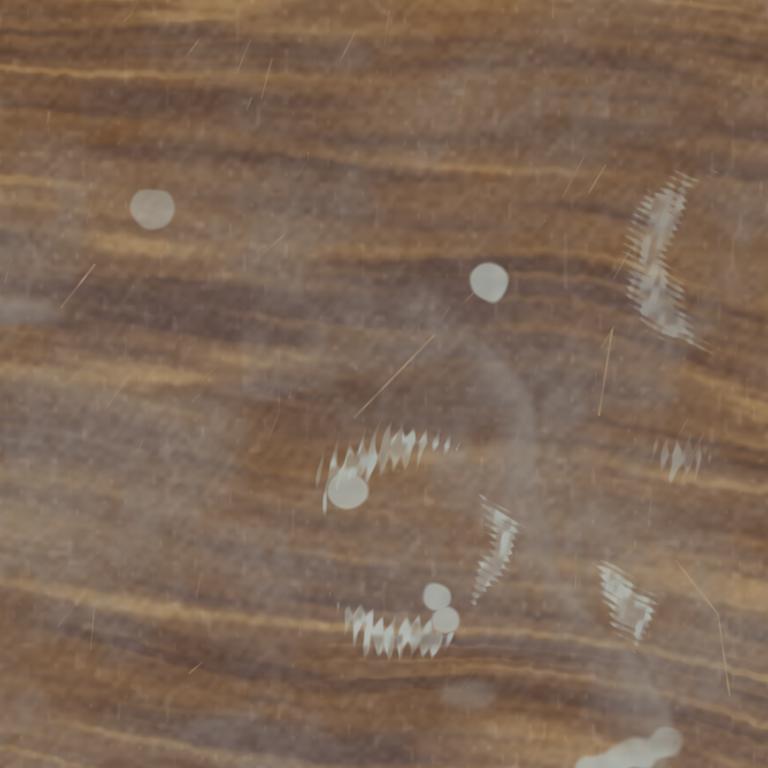
Give the GLSL for this texture, as a Shadertoy shader.

```glsl
// Worn brown wood board with wavy grain, pale paint dots, combed glue arcs and scratches.
const vec3 DARK = vec3(0.395, 0.322, 0.295);
const vec3 BROWN = vec3(0.49, 0.392, 0.32);
const vec3 TAN = vec3(0.65, 0.54, 0.40);
const vec3 WARM = vec3(0.475, 0.345, 0.235);
const vec3 HAZE = vec3(0.53, 0.49, 0.46);
const vec3 PAINT = vec3(0.68, 0.70, 0.675);
const vec3 SCRATCH = vec3(0.68, 0.58, 0.46);
const float SOFT = 0.003;            // edge blur
const float TOOTH = 0.0155;          // comb spacing
const int FINE_SCRATCHES = 70;

// Dots: centre, radius
const vec3 DOTS[5] = vec3[5](vec3(0.198, 0.727, 0.028), vec3(0.638, 0.633, 0.025),
    vec3(0.453, 0.362, 0.026), vec3(0.569, 0.222, 0.018), vec3(0.580, 0.193, 0.018));
// Arcs: centre, radius, half width; then middle angle, half angle, opacity
const vec4 ARCS[6] = vec4[6](vec4(0.54, 0.29, 0.130, 0.042), vec4(0.54, 0.29, 0.112, 0.027),
    vec4(0.54, 0.29, 0.125, 0.035), vec4(0.97, 0.66, 0.125, 0.036),
    vec4(0.69, 0.167, 0.135, 0.035), vec4(0.885, 0.27, 0.137, 0.036));
const vec3 SPANS[6] = vec3[6](vec3(2.03, 0.88, 1.0), vec3(-0.02, 0.82, 0.95),
    vec3(-1.79, 0.85, 1.0), vec3(3.14, 1.35, 0.6), vec3(0.35, 0.5, 0.9), vec3(1.57, 0.36, 0.5));
// Deep scratches: start, end
const vec4 CUTS[5] = vec4[5](vec4(0.462, 0.457, 0.565, 0.563), vec4(0.88, 0.27, 0.935, 0.2),
    vec4(0.935, 0.2, 0.95, 0.095), vec4(0.08, 0.6, 0.123, 0.655), vec4(0.78, 0.46, 0.797, 0.57));

float hash(vec2 p) {
    vec3 q = fract(p.xyx * 0.1031);
    q += dot(q, q.yzx + 33.33);
    return fract((q.x + q.y) * q.z);
}

float noise(vec2 p) {
    vec2 i = floor(p), f = fract(p);
    f = f * f * (3.0 - 2.0 * f);
    return mix(mix(hash(i), hash(i + vec2(1, 0)), f.x),
               mix(hash(i + vec2(0, 1)), hash(i + vec2(1, 1)), f.x), f.y);
}

float fbm(vec2 p) {
    return 0.5 * noise(p) + 0.3 * noise(p * 2.1 + 7.3) + 0.2 * noise(p * 4.3 + 19.1);
}

float segment(vec2 p, vec2 a, vec2 b) {
    vec2 d = b - a;
    return length(p - a - d * clamp(dot(p - a, d) / dot(d, d), 0.0, 1.0));
}

// Narrow light line once per unit
float growth(float x, float width) {
    return smoothstep(width, 0.0, abs(fract(x) - 0.5));
}

vec3 wood(vec2 p) {
    // Streaks fall to the right, flatter near the top, with ragged edges
    float h = p.y + p.x * mix(0.15, 0.05, smoothstep(0.55, 0.9, p.y));
    h += 0.045 * (noise(p * vec2(2.6, 3.2) + 4.0) - 0.5) + 0.006 * noise(p * vec2(8, 9));
    h += 0.005 * (noise(p * vec2(70, 30)) - 0.5);
    float broad = fbm(vec2(p.x * 1.6, h * 11.0 + 3.0));
    float streak = noise(vec2(p.x * 2.5 + 5.0, h * 40.0));
    float fine = noise(vec2(p.x * 5.0, h * 100.0));
    float warp = 1.8 * noise(vec2(p.x * 1.4, h * 6.0));
    float rings = growth(h * 8.0 + warp, 0.17) * smoothstep(0.3, 0.75, noise(p * vec2(3, 9) + 2.0));
    float thin = growth(h * 27.0 + 2.5 * warp, 0.25) * smoothstep(0.4, 0.9, noise(p * vec2(4, 14) + 6.0));
    float tone = 0.56 * broad + 0.24 * streak + 0.2 * fine;
    tone = 0.48 + 1.25 * (tone - 0.5) + 0.26 * rings + 0.14 * thin;
    vec3 col = mix(DARK, BROWN, smoothstep(0.28, 0.56, tone));
    col = mix(col, TAN, 0.85 * smoothstep(0.52, 0.9, tone));

    // Warm and hazy areas
    float warm = 0.65 * smoothstep(0.5, 0.95, p.y) + 0.6 * smoothstep(0.46, 0.66, fbm(p * vec2(5, 9) + 11.0));
    col = mix(col, WARM + 0.95 * (col - BROWN), 0.9 * min(warm, 1.0));
    float haze = smoothstep(0.42, 0.72, fbm(p * vec2(5, 7) + 40.0)) * (1.0 - 0.6 * min(warm, 1.0));
    col = mix(col, HAZE, 0.45 * haze * (0.6 + 0.8 * noise(p * vec2(60, 35))));

    // Slanted pores and soft speckle
    vec2 s = vec2(p.x * 0.6 + p.y * 0.8, p.x * 0.8 - p.y * 0.6);
    col += 0.03 * (noise(s * vec2(45, 140)) - 0.5) + 0.05 * (noise(p * vec2(100, 120)) - 0.5);
    return col + 0.04 * smoothstep(0.72, 1.0, noise(p * vec2(110, 75) + 5.0));
}

float combedArc(vec2 p, vec4 arc, vec3 span) {
    vec2 q = p - arc.xy;
    float turn = atan(q.y, q.x) - span.x;
    turn = abs(atan(sin(turn), cos(turn))) / span.y;
    bool upright = abs(cos(span.x)) > 0.75;
    float phase = upright ? (q.y + 0.5 * q.x) / (0.7 * TOOTH) : (q.x - 0.22 * q.y) / TOOTH;
    phase += 0.5 * noise(p * 28.0);
    float gap = 0.5 - 0.5 * cos(6.2832 * phase);
    // Broken strands run along the comb direction
    vec2 lean = vec2(p.x - 0.22 * p.y, p.y);
    float strands = noise(lean * vec2(130, 32) + 3.0);
    float ragged = 0.6 * noise(p * vec2(70, 45)) + 0.4 * strands - 0.5;
    float cover = 1.0 - abs(length(q) - arc.z + 0.016 * (noise(p * 22.0) - 0.5)) / arc.w;
    cover -= (upright ? 0.32 : 0.55) * gap + 0.95 * ragged + 0.8 * smoothstep(0.35, 1.0, turn);
    float powder = 0.45 + 0.55 * smoothstep(0.15, 0.75, noise(lean * vec2(120, 60) + 8.0));
    return smoothstep(0.02, 0.5, cover) * step(turn, 1.0) * span.z * powder;
}

void mainImage(out vec4 fragColor, in vec2 fragCoord) {
    vec2 p = fragCoord / iResolution.xy;
    vec3 col = wood(p);

    // Rubbed trail and faint pale stains
    float trail = mix(0.6, 0.84, (0.57 - p.y) / 0.54) + 0.03 * sin((0.57 - p.y) * 17.0);
    float across = p.x - trail + 0.04 * (noise(p * 16.0) - 0.5);
    float smear = smoothstep(-0.05, 0.01, across) * smoothstep(0.026, 0.010, across);
    smear *= smoothstep(0.61, 0.5, p.y) * (0.05 + 0.4 * noise(p * 14.0) + 0.2 * noise(p * 70.0));
    smear = max(smear, 0.5 * smoothstep(1.0, 0.3, length((p - vec2(0.03, 0.595)) / vec2(0.07, 0.028))));
    smear = max(smear, 0.35 * smoothstep(1.0, 0.5, length((p - vec2(0.61, 0.095)) / vec2(0.045, 0.025))));
    col = mix(col, mix(HAZE, PAINT, 0.3), smear);

    // Scratches
    for (int i = 0; i < FINE_SCRATCHES; i++) {
        vec2 k = vec2(float(i), 3.7);
        vec2 a = vec2(hash(k), hash(k + 17.0));
        float angle = 0.7 + 0.9 * hash(k + 31.0);
        vec2 b = a + (0.01 + 0.05 * hash(k + 53.0)) * vec2(cos(angle), sin(angle));
        float mark = smoothstep(0.0024, 0.0, segment(p, a, b)) * noise(p * 80.0 + k);
        col = mix(col, SCRATCH, 0.6 * hash(k + 71.0) * mark);
    }
    for (int i = 0; i < 5; i++) {
        float cut = smoothstep(0.0028, 0.0, segment(p, CUTS[i].xy, CUTS[i].zw));
        col = mix(col, SCRATCH, cut * (0.15 + 0.8 * noise(p * 55.0)));
    }

    // Paint and glue marks
    float paint = 0.0;
    for (int i = 0; i < 6; i++) paint = max(paint, combedArc(p, ARCS[i], SPANS[i]));
    float wobble = 0.006 * (noise(p * 45.0) - 0.5);
    for (int i = 0; i < 5; i++) {
        float d = length(p - DOTS[i].xy) - DOTS[i].z + wobble;
        paint = max(paint, (i == 0 ? 0.5 : 0.82) * smoothstep(SOFT, -SOFT, d));
    }
    float spill = segment(p, vec2(0.77, -0.005), vec2(0.865, 0.032)) - 0.02 + 3.0 * wobble;
    paint = max(paint, (0.35 + 0.6 * noise(p * 25.0)) * smoothstep(0.005, -0.005, spill));
    col = mix(col, PAINT + 0.05 * (noise(p * 60.0) - 0.5), paint);

    fragColor = vec4(col, 1.0);
}
```
